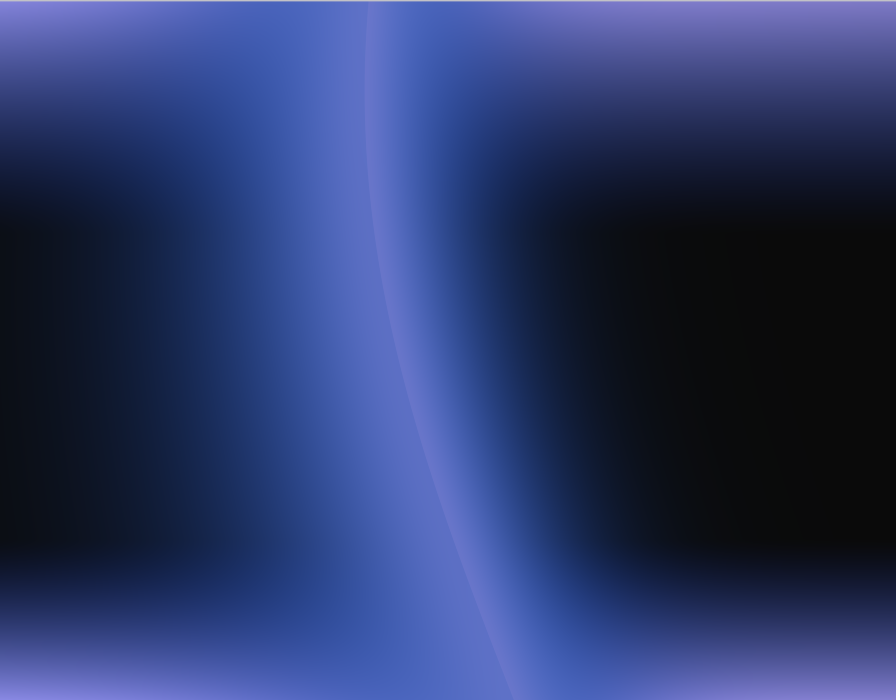
A Shadertoy shader for this background:

```glsl
// A curved blue ridge of light on black, with violet glows along the top and bottom.

const vec3 NIGHT = vec3(0.040, 0.040, 0.040);
const vec3 RIDGE_LIGHT = vec3(0.37, 0.42, 0.75);
const vec3 VIOLET_LEFT = vec3(0.50, 0.49, 0.83);
const vec3 VIOLET_RIGHT = vec3(0.46, 0.44, 0.74);
const vec3 RIM = vec3(0.76, 0.76, 0.78);

// Horizontal place of the ridge; depth runs from 0 at the top to 1 below.
float ridgeX(float depth) {
    return 0.582 - 0.175 * cos(1.75 * (depth - 0.13));
}

// Distance from the ridge: a broad, slightly dimmer left flank meets a steep
// right flank in a crisp crease.
float flankDistance(float offset, float depth, float blur) {
    float leftDistance = length(vec2(0.018, offset / (1.4 + 0.6 * depth)));
    float rightDistance = max(offset, 0.0);
    float side = smoothstep(-blur, blur, offset);
    return mix(leftDistance, rightDistance, side);
}

// Red fades first and blue last, so the light deepens as it falls off.
vec3 ridgeGlow(float distanceToRidge) {
    vec3 reach = vec3(0.082, 0.120, 0.142);
    vec3 falloff = vec3(1.3, 1.5, 1.7);
    return RIDGE_LIGHT * exp(-pow(vec3(distanceToRidge) / reach, falloff));
}

// Glow that rises from zero at the inner limit to full at the canvas edge.
vec3 edgeGlow(float edgeDistance, float span, vec3 tint) {
    float rise = clamp(1.0 - edgeDistance / span, 0.0, 1.0);
    return tint * pow(vec3(rise), vec3(2.0, 1.6, 1.25));
}

void mainImage(out vec4 fragColor, in vec2 fragCoord) {
    vec2 uv = fragCoord / iResolution.xy;
    vec2 pixel = 1.0 / iResolution.xy;
    float depth = 1.0 - uv.y;

    // Central ridge
    float d = flankDistance(uv.x - ridgeX(depth), depth, 0.7 * pixel.x);
    vec3 ridge = ridgeGlow(d);

    // Violet bands, held back where the ridge is already bright
    vec3 violet = mix(VIOLET_LEFT, VIOLET_RIGHT, uv.x);
    vec3 bands = edgeGlow(depth, 0.335, violet)
               + edgeGlow(uv.y, 0.23, violet * 1.04);
    float room = pow(1.0 - min(ridge.b / 0.76, 1.0), 1.3);
    vec3 color = NIGHT + ridge + bands * room;

    // Thin pale rim along the top, weighted by its coverage of the pixel
    float rimHeight = 0.002;
    float rim = clamp((rimHeight - depth) / pixel.y + 0.5, 0.0, 1.0);
    fragColor = vec4(mix(color, RIM, rim), 1.0);
}
```
